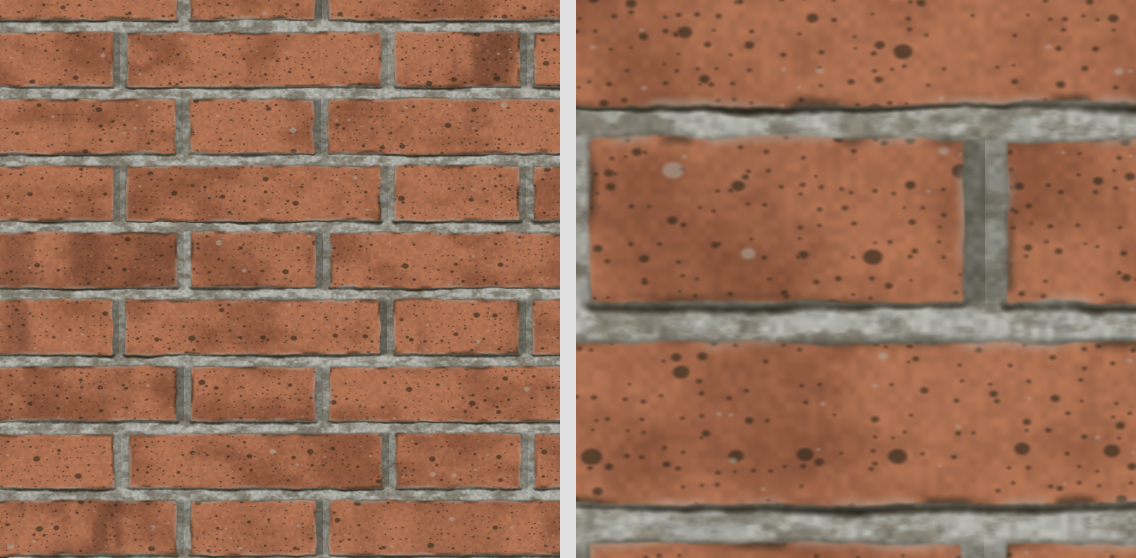
Left, the full canvas; right, a detail of the centre.
Write a Shadertoy shader that draws this texture.

```glsl
#define ROW_PITCH 0.1199
#define ROW_SHIFT 0.0056
#define PAIR_LENGTH 0.729
#define HEADER_LENGTH 0.2487
#define HEADER_START 0.3285
#define JOINT_WIDTH 0.0245
#define BED_HEIGHT 0.0225
#define EDGE_WEAR 0.0065
#define EDGE_SOFTNESS 0.0016
#define STAIN_STRENGTH 0.75
#define PORE_DENSITY 0.34

const vec3 CLAY = vec3(0.68, 0.44, 0.32);
const vec3 CLAY_DARK = vec3(0.55, 0.34, 0.24);
const vec3 CLAY_STAIN = vec3(0.40, 0.24, 0.17);
const vec3 MORTAR_LIGHT = vec3(0.67, 0.67, 0.64);
const vec3 MORTAR = vec3(0.51, 0.49, 0.44);
const vec3 MORTAR_DARK = vec3(0.33, 0.32, 0.28);
const vec3 SHADOW = vec3(0.16, 0.14, 0.10);

float hash(vec2 p) {
    vec3 q = fract(vec3(p.xyx) * 0.1031);
    q += dot(q, q.yzx + 33.33);
    return fract((q.x + q.y) * q.z);
}

float noise(vec2 p) {
    vec2 i = floor(p), f = fract(p);
    f *= f * (3.0 - 2.0 * f);
    return mix(mix(hash(i), hash(i + vec2(1, 0)), f.x),
               mix(hash(i + vec2(0, 1)), hash(i + vec2(1, 1)), f.x), f.y);
}

float fbm(vec2 p) {
    float sum = 0.0, gain = 0.533;
    for (int i = 0; i < 4; i++) {
        sum += gain * noise(p);
        p = p * 2.03 + 17.3;
        gain *= 0.5;
    }
    return sum;
}

// Alternating headers and stretchers, shifted half a pair on every other row
void brickLayout(vec2 p, out vec2 local, out vec2 halfSize, out vec2 id) {
    float row = floor((p.y + ROW_SHIFT) / ROW_PITCH);
    float shift = HEADER_START + 0.5 * PAIR_LENGTH * mod(row, 2.0);
    float x = p.x - shift - 0.012 * (hash(vec2(row, 7.0)) - 0.5);
    float pairIndex = floor(x / PAIR_LENGTH);
    x -= pairIndex * PAIR_LENGTH;
    float stretcher = step(HEADER_LENGTH, x);
    float brickLength = mix(HEADER_LENGTH, PAIR_LENGTH - HEADER_LENGTH, stretcher);
    local.x = x - stretcher * HEADER_LENGTH - 0.5 * brickLength;
    local.y = p.y + ROW_SHIFT - (row + 0.5) * ROW_PITCH;
    halfSize = 0.5 * vec2(brickLength - JOINT_WIDTH, ROW_PITCH - BED_HEIGHT);
    id = vec2(2.0 * pairIndex + stretcher, row);
}

float boxDistance(vec2 p, vec2 halfSize) {
    vec2 q = abs(p) - halfSize;
    return length(max(q, 0.0)) + min(max(q.x, q.y), 0.0);
}

// Scattered pits (x) and pale grains (y) at three sizes
vec2 pores(vec2 p, float soft) {
    vec2 marks = vec2(0.0);
    for (int i = 0; i < 3; i++) {
        float scale = 24.0 * exp2(float(i));
        vec2 q = p * scale + 31.7 * float(i), cell = floor(q);
        vec2 center = 0.25 + 0.5 * vec2(hash(cell + 3.1), hash(cell + 8.7));
        float radius = mix(0.05, 0.13, hash(cell + 5.3));
        float d = length((fract(q) - center) * vec2(0.85, 1.1)) - radius;
        float mark = 1.0 - smoothstep(-soft * scale, soft * scale, d);
        float pick = hash(cell + 12.9);
        marks.x = max(marks.x, mark * step(pick, PORE_DENSITY));
        marks.y = max(marks.y, mark * step(0.95, pick));
    }
    return marks;
}

vec3 clayColor(vec2 p, vec2 local, vec2 id, float d, float soft) {
    float tone = hash(id + 41.0);
    float mottling = fbm(p * vec2(13.0, 20.0) + id * 5.0);
    vec3 color = mix(CLAY, CLAY_DARK, smoothstep(0.38, 0.85, mottling + 0.25 * (tone - 0.5)));
    // Broad upright stains on a few bricks
    float stained = smoothstep(0.55, 1.0, hash(id + 19.0));
    float streak = smoothstep(0.4, 0.7, fbm(vec2(local.x * 17.0, local.y * 5.0) + id * 9.0));
    color = mix(color, CLAY_STAIN, STAIN_STRENGTH * stained * streak);
    color *= 0.94 + 0.12 * noise(p * 210.0);
    vec2 marks = pores(p, soft);
    color = mix(color, SHADOW, 0.6 * marks.x);
    color = mix(color, MORTAR_LIGHT, 0.5 * marks.y);
    // Darkened and limed patches along the rim
    float rim = smoothstep(-0.007, 0.0, d), patches = noise(p * 38.0 + 4.0);
    color = mix(color, SHADOW, 0.55 * rim * smoothstep(0.5, 0.85, patches));
    return mix(color, MORTAR_LIGHT, 0.4 * rim * smoothstep(0.6, 0.2, patches) );
}

vec3 mortarColor(vec2 p, vec2 local, vec2 halfSize, vec2 id, float d) {
    float grain = fbm(p * vec2(48.0, 95.0));
    vec3 color = mix(MORTAR, MORTAR_LIGHT, smoothstep(0.3, 0.65, grain));
    // Recessed upright joints, shaded from the left
    float inRow = 1.0 - smoothstep(-0.004, 0.005, abs(local.y) - halfSize.y);
    float jointTone = hash(id + vec2(step(0.0, local.x), 63.0));
    float shade = mix(0.3, 0.9, jointTone) * mix(0.55, 1.0, step(0.0, local.x));
    color = mix(color, MORTAR_DARK, inRow * shade);
    // Uneven shadow beneath each brick
    float depth = 0.0035 + 0.007 * noise(vec2(p.x * 9.0, id.y * 7.0));
    float below = step(local.y, 0.0) * (1.0 - smoothstep(0.3 * depth, depth, d));
    color = mix(color, SHADOW, 0.95 * below * (1.0 - inRow));
    float contact = 1.0 - smoothstep(0.0, 0.004, d);
    color = mix(color, MORTAR_DARK, 0.6 * contact * noise(p * 45.0));
    return color * (0.9 + 0.2 * noise(p * 230.0));
}

void mainImage(out vec4 fragColor, in vec2 fragCoord) {
    vec2 p = fragCoord / iResolution.y;
    float soft = max(EDGE_SOFTNESS, 1.0 / iResolution.y);
    vec2 local, halfSize, id;
    brickLayout(p, local, halfSize, id);
    float wear = (fbm(p * 34.0) - 0.5) * EDGE_WEAR + (noise(p * 8.0) - 0.5) * 0.004;
    float d = boxDistance(local, halfSize - 0.003) - 0.003 + wear;
    vec3 clay = clayColor(p, local, id, d, soft);
    vec3 mortar = mortarColor(p, local, halfSize, id, d);
    fragColor = vec4(mix(clay, mortar, smoothstep(-soft, soft, d)), 1.0);
}
```
